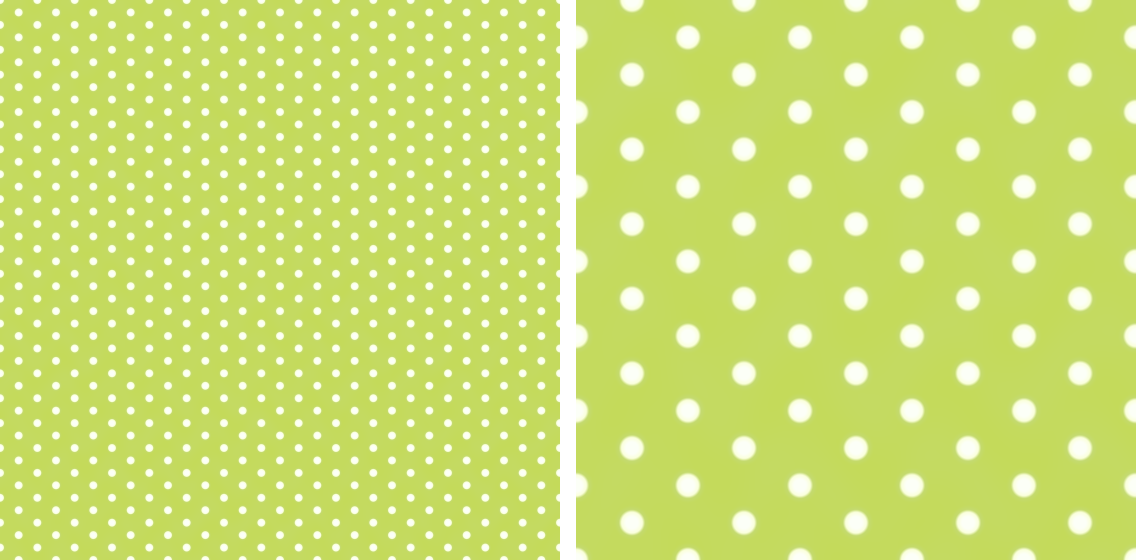
Left, the full canvas; right, a detail of the centre.
A WebGL 1 fragment shader for this pattern:

```glsl
precision highp float;
// Small white polka dots on lime green, staggered in alternate rows.
// Two rectangular lattices, offset by half a cell, give the dot distance;
// the tint fades more softly than the edge, with faint mottling in the green.

uniform vec2 u_resolution;

// Distance from p, in cells, to the nearest lattice point, in canvas units.
float latticeDistance(vec2 p, vec2 repeats) {
  return length((fract(p + 0.5) - 0.5) / repeats);
}

// Slow layered sines, roughly -1 to 1.
float mottle(vec2 p) {
  return 0.5 * sin(p.x * 61.0 + 2.0 * sin(p.y * 47.0))
       + 0.5 * sin(p.y * 83.0 + 2.0 * sin(p.x * 71.0));
}

void main() {
  vec2 uv = gl_FragCoord.xy / u_resolution;
  uv.y = 1.0 - uv.y;  // rows are counted from the top edge
  vec2 repeats = vec2(15.0, 22.5);
  vec2 cell = uv * repeats;
  float toDot = min(latticeDistance(cell, repeats),
                    latticeDistance(cell + 0.5, repeats));

  // Crisp disc, never sharper than one pixel
  float radius = 0.007;
  float soft = max(0.0011, 0.7 / min(u_resolution.x, u_resolution.y));
  float disc = 1.0 - smoothstep(radius - soft, radius + soft, toDot);

  // Green ground with a pale rim around each dot
  vec3 ground = vec3(0.77, 0.855, 0.368);
  ground.b += 0.015 * mottle(uv);
  ground.b += 0.07 * (1.0 - smoothstep(radius, radius + 0.004, toDot));

  // White centre turning creamy towards the edge
  vec3 dotColor = mix(vec3(0.99, 1.0, 0.97), vec3(0.98, 1.0, 0.85),
                      smoothstep(0.003, radius, toDot));

  gl_FragColor = vec4(mix(ground, dotColor, disc), 1.0);
}
```
